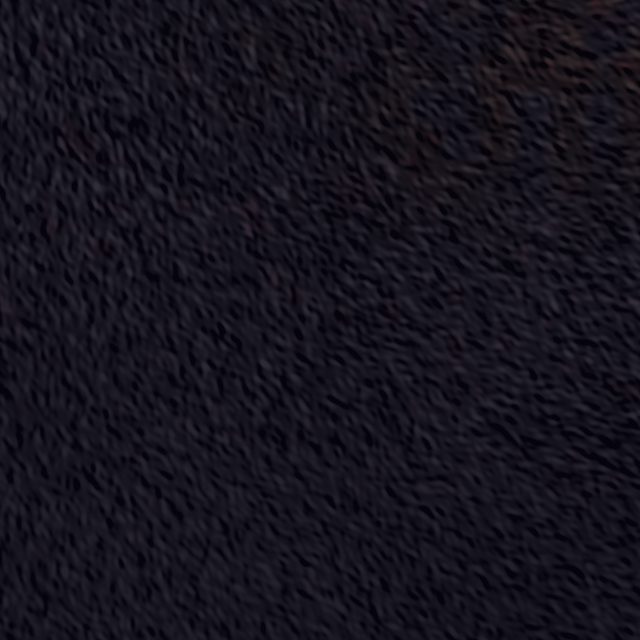
Reproduce this texture procedurally as a three.js fragment shader.

```glsl
// Dark matte hide with short slanted grains that fan from steep to shallow.
varying vec2 vUv;

const vec3 HOLLOW = vec3(0.020, 0.012, 0.046);
const vec3 RIDGE = vec3(0.190, 0.180, 0.225);
const vec3 WARM_TINT = vec3(1.18, 0.99, 0.82);
const vec3 ROSE_TINT = vec3(1.14, 0.96, 0.98);
const float CELLS = 46.0;
const int GRAINS_PER_CELL = 6;
const float GRAIN_LENGTH = 0.0064;
const float GRAIN_WIDTH = 0.0049;
const float GRAIN_SPACING = 0.0215;
const float ANGLE_SPREAD = 0.9;
const float TAU = 6.2831853;

// Three random values from a cell and an index
vec3 hash3(vec3 p) {
  p = fract(p * vec3(0.1031, 0.1030, 0.0973));
  p += dot(p, p.yxz + 33.33);
  return fract((p.xxy + p.yxx) * p.zyx);
}

// Smooth value noise from 0 to 1
float valueNoise(vec2 p, float seed) {
  vec2 cell = floor(p);
  vec2 f = fract(p);
  f = f * f * (3.0 - 2.0 * f);
  float a = hash3(vec3(cell, seed)).x;
  float b = hash3(vec3(cell + vec2(1.0, 0.0), seed)).x;
  float c = hash3(vec3(cell + vec2(0.0, 1.0), seed)).x;
  float d = hash3(vec3(cell + vec2(1.0, 1.0), seed)).x;
  return mix(mix(a, b, f.x), mix(c, d, f.x), f.y);
}

// Lie of the grain: steep at the left, shallow at the right
float grainAngle(vec2 p) {
  float wander = valueNoise(p * 9.0, 71.0) - 0.5;
  return mix(-1.25, -0.45, p.x) + 0.15 * (p.y - 0.5) * p.x + 0.4 * wander;
}

// One soft ridge flanked by hollows
float grainKernel(vec2 offset, float angle) {
  vec2 along = vec2(cos(angle), sin(angle));
  float u = dot(offset, along);
  float v = dot(offset, vec2(-along.y, along.x));
  vec2 q = vec2(u / GRAIN_LENGTH, v / GRAIN_WIDTH);
  return exp(-0.5 * dot(q, q)) * cos(TAU * v / GRAIN_SPACING);
}

// Sum of scattered signed grains, spread close to one
float grainField(vec2 p, float angle) {
  vec2 home = floor(p * CELLS);
  float sum = 0.0;
  for (int y = -1; y <= 1; y++) {
    for (int x = -1; x <= 1; x++) {
      vec2 cell = home + vec2(float(x), float(y));
      for (int i = 0; i < GRAINS_PER_CELL; i++) {
        vec3 rnd = hash3(vec3(cell + 7.0, float(i) * 5.0 + 3.0));
        vec2 center = (cell + rnd.xy) / CELLS;
        float turn = ANGLE_SPREAD * (fract(rnd.z * 37.0) - 0.5);
        sum += (2.0 * rnd.z - 1.0) * grainKernel(p - center, angle + turn);
      }
    }
  }
  return 2.0 * sum;
}

// Soft round patch of light
float glow(vec2 p, vec2 center, float radius) {
  vec2 d = (p - center) / radius;
  return exp(-dot(d, d));
}

void main() {
  vec2 p = vUv;
  float grain = grainField(p, grainAngle(p));

  // Relief is flatter towards the lower left
  float crisp = smoothstep(0.25, 0.75, p.y + 0.25 * p.x);
  float relief = mix(0.17, 0.235, crisp);
  float shade = 0.07 * (valueNoise(p * 6.0, 19.0) - 0.5);
  shade -= 0.07 * glow(p, vec2(1.0, 0.0), 0.35);

  // Hollows cut deeper than the ridges rise
  float height = 0.385 + shade + relief * grain - 0.02 * grain * grain;
  vec3 color = mix(HOLLOW, RIDGE, clamp(height, 0.0, 1.0));

  // Brown warmth at the upper right, faint rose specks elsewhere
  float warmth = glow(p, vec2(0.97, 0.92), 0.20) + glow(p, vec2(0.72, 0.84), 0.14);
  warmth += 0.6 * glow(p, vec2(0.38, 0.92), 0.08);
  warmth *= smoothstep(0.2, 0.75, valueNoise(p * 18.0, 43.0));
  float rose = smoothstep(0.74, 0.95, valueNoise(p * 28.0, 57.0)) * crisp;
  color *= mix(vec3(1.0), WARM_TINT, min(warmth, 1.0));
  color *= mix(vec3(1.0), ROSE_TINT, rose);

  gl_FragColor = vec4(color, 1.0);
}
```
